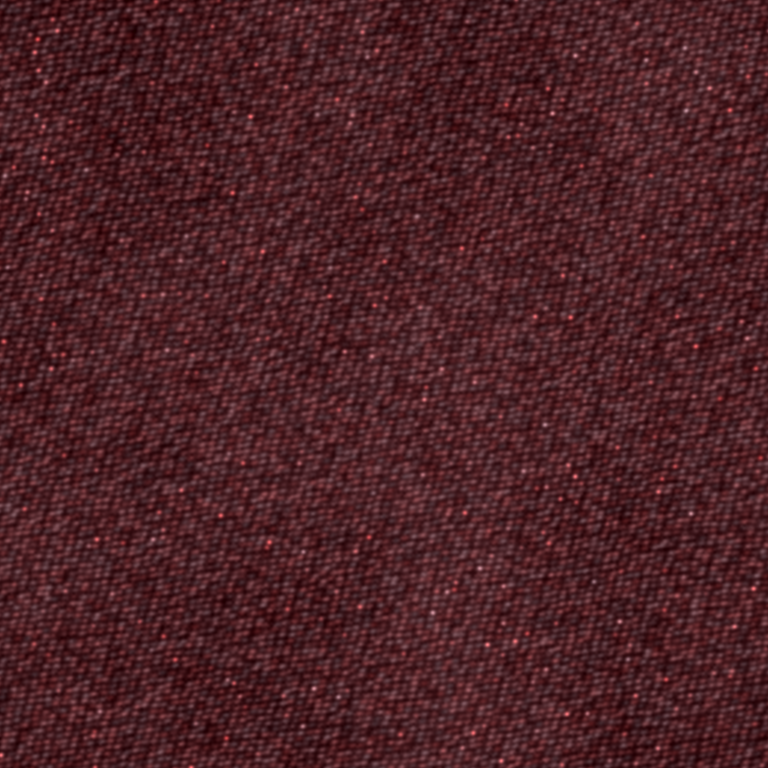
Give the GLSL for this texture, as a three.js fragment shader.

```glsl
// Fine wine-red knitted cloth with scattered red and pink glints.
// Soft jittered stitches are summed on a tilted brick grid, then shaded
// by streaks, broad mottling, fine grain and a slight vignette.

varying vec2 vUv;

const float TILT = 0.25;                        // lean of the columns, radians
const vec2 STITCHES = vec2(88.0, 116.0);        // columns and rows per canvas
const vec2 STITCH_FALLOFF = vec2(5.8, 4.4);     // sharpness across and along
const float STITCH_SLANT = 0.3;
const float STITCH_JITTER = 0.3;
const float STITCH_MEAN = 0.63;                 // average of the summed stitches
const float WEAVE_CONTRAST = 0.25;
const float WARP = 0.006;
const float MOTTLE = 0.05;
const float GRAIN = 0.06;
const float VIGNETTE = 0.07;
const float GLINT_SHARE = 0.045;                // share of stitches that sparkle
const float GLINT_RADIUS = 0.0031;
const vec3 CLOTH = vec3(0.302, 0.134, 0.152);
const vec3 LIGHT_TINT = vec3(1.0, 0.82, 0.84);  // colour shift per unit of light
const vec3 HUE_SHIFT = vec3(0.035, -0.025, -0.03);
const vec3 RED_GLINT = vec3(0.55, 0.20, 0.20);
const vec3 PINK_GLINT = vec3(0.36, 0.30, 0.32);

vec3 hash32(vec2 p) {
  vec3 q = fract(p.xyx * vec3(0.1031, 0.1030, 0.0973));
  q += dot(q, q.yxz + 33.33);
  return fract((q.xxy + q.yzz) * q.zyx);
}

float valueNoise(vec2 p) {
  vec2 cell = floor(p);
  vec2 f = fract(p);
  f = f * f * (3.0 - 2.0 * f);
  float low = mix(hash32(cell).x, hash32(cell + vec2(1.0, 0.0)).x, f.x);
  float high = mix(hash32(cell + vec2(0.0, 1.0)).x, hash32(cell + 1.0).x, f.x);
  return mix(low, high, f.y);
}

float fbm(vec2 p) {
  float sum = 0.0;
  float weight = 0.5;
  for (int i = 0; i < 4; i++) {
    sum += weight * valueNoise(p);
    p = p * 2.03 + 17.3;
    weight *= 0.5;
  }
  return sum / 0.9375;
}

// Adds neighbouring stitches: returns glint colour in rgb, stitch height in a.
// The hue variation of the yarn is written to hue.
vec4 knit(vec2 p, out float hue) {
  vec2 grid = p * STITCHES;
  float baseColumn = floor(grid.x);
  vec3 glints = vec3(0.0);
  float height = 0.0;
  hue = 0.0;

  for (int i = -1; i <= 1; i++) {
    float column = baseColumn + float(i);
    float brick = 0.5 * mod(column, 2.0);
    float baseRow = floor(grid.y - brick);
    for (int j = -1; j <= 1; j++) {
      vec2 id = vec2(column, baseRow + float(j));
      vec3 rnd = hash32(id + 211.0);
      vec3 yarn = hash32(id + 517.0);
      vec2 centre = id + vec2(0.5, 0.5 + brick) + (rnd.xy - 0.5) * STITCH_JITTER;
      vec2 d = grid - centre;

      // Soft slanted loop of yarn with its own brightness
      vec2 loopPos = vec2(d.x - STITCH_SLANT * d.y, d.y);
      float loopShape = exp(-dot(loopPos * loopPos, STITCH_FALLOFF));
      height += loopShape * mix(0.6, 1.4, rnd.z);
      hue += loopShape * (yarn.x - 0.5) * 2.0;

      // Small round sparkle, most of them faint
      vec2 g = d / STITCHES / GLINT_RADIUS;
      float chance = step(1.0 - GLINT_SHARE, yarn.y);
      float strength = mix(0.2, 1.0, yarn.z * yarn.z);
      vec3 tint = mix(RED_GLINT, PINK_GLINT, smoothstep(0.5, 0.8, rnd.x));
      glints += chance * strength * tint * exp(-dot(g, g));
    }
  }
  return vec4(glints, height);
}

void main() {
  // Tilt the cloth and bend its rows a little
  float c = cos(TILT);
  float s = sin(TILT);
  vec2 p = vec2(c * vUv.x - s * vUv.y, s * vUv.x + c * vUv.y);
  vec2 bend = vec2(valueNoise(vUv * 7.0), valueNoise(vUv * 7.0 + 41.0));
  vec2 cloth = p + (bend - 0.5) * WARP;

  float hue;
  vec4 weave = knit(cloth, hue);

  // Light: stitches, short streaks, mottling, grain and vignette
  float light = (weave.a - STITCH_MEAN) * WEAVE_CONTRAST;
  light += (valueNoise(cloth * vec2(85.0, 28.0) + 9.0) - 0.5) * 0.045;
  light += (fbm(vUv * 5.0 + 3.0) - 0.5) * MOTTLE * 2.0;
  light += (valueNoise(vUv * 260.0) - 0.5) * GRAIN;
  vec2 fromCentre = vUv - vec2(0.56, 0.47);
  light += VIGNETTE * (0.17 - dot(fromCentre, fromCentre));

  vec3 color = CLOTH + LIGHT_TINT * light + HUE_SHIFT * hue + weave.rgb;
  gl_FragColor = vec4(clamp(color, 0.0, 1.0), 1.0);
}
```
